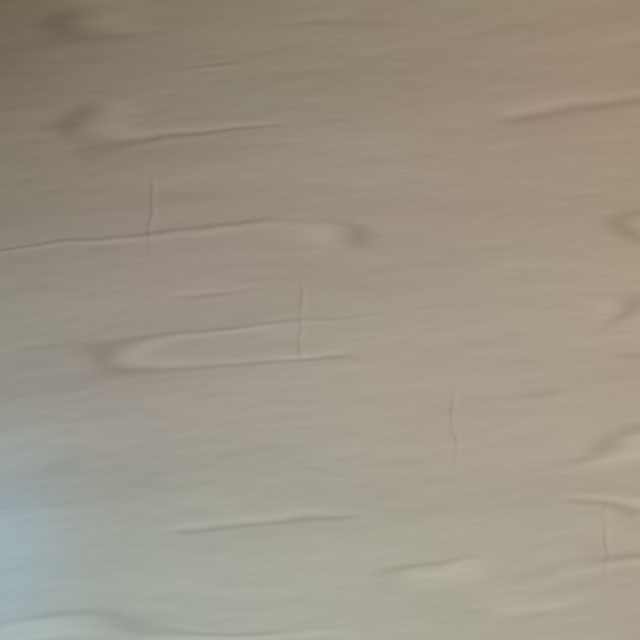
Reproduce this texture procedurally as a three.js fragment shader.

```glsl
// Pale washed wood under uneven light: a smooth warm-to-cool colour gradient,
// soft rising grain from stretched noise, embossed relief, thin broken creases
// and a staircase of faint upright plank joints.

varying vec2 vUv;

// Light across the surface: three rows of left, centre and right colours
const vec3 TOP_LEFT = vec3(0.44, 0.40, 0.33);
const vec3 TOP_MID = vec3(0.545, 0.498, 0.425);
const vec3 TOP_RIGHT = vec3(0.605, 0.525, 0.445);
const vec3 MID_LEFT = vec3(0.565, 0.545, 0.505);
const vec3 MID_MID = vec3(0.622, 0.588, 0.537);
const vec3 MID_RIGHT = vec3(0.665, 0.607, 0.530);
const vec3 LOW_LEFT = vec3(0.625, 0.665, 0.645);
const vec3 LOW_MID = vec3(0.660, 0.660, 0.610);
const vec3 LOW_RIGHT = vec3(0.665, 0.635, 0.570);
const vec3 SKY_GLOW = vec3(0.62, 0.72, 0.77);

const float GRAIN_SLOPE = 0.09;
const float BAND_DEPTH = 0.060;
const float RELIEF_DEPTH = 0.070;
const float CREASE_DEPTH = 0.048;
const float JOINT_DEPTH = 0.040;
const float TINT_DEPTH = 0.030;
const vec2 JOINT_START = vec2(0.233, 0.665);
const vec2 JOINT_STEP = vec2(0.237, -0.168);

float hash(vec2 p) {
  return fract(sin(dot(p, vec2(127.1, 311.7))) * 43758.5453);
}

float noise(vec2 p) {
  vec2 i = floor(p);
  vec2 f = fract(p);
  f = f * f * (3.0 - 2.0 * f);
  return mix(mix(hash(i), hash(i + vec2(1.0, 0.0)), f.x),
             mix(hash(i + vec2(0.0, 1.0)), hash(i + vec2(1.0, 1.0)), f.x), f.y);
}

float fbm(vec2 p) {
  float sum = 0.0;
  float amp = 0.5;
  for (int i = 0; i < 4; i++) {
    sum += amp * noise(p);
    p = p * 2.03 + vec2(17.3, 9.1);
    amp *= 0.5;
  }
  return sum;
}

// Smooth curve through three colours at t = 0, 0.5 and 1
vec3 threeWay(vec3 a, vec3 b, vec3 c, float t) {
  vec3 bend = 2.0 * b - 0.5 * (a + c);
  float s = 1.0 - t;
  return a * s * s + bend * 2.0 * s * t + c * t * t;
}

vec3 lighting(vec2 uv) {
  vec3 low = threeWay(LOW_LEFT, LOW_MID, LOW_RIGHT, uv.x);
  vec3 mid = threeWay(MID_LEFT, MID_MID, MID_RIGHT, uv.x);
  vec3 top = threeWay(TOP_LEFT, TOP_MID, TOP_RIGHT, uv.x);
  vec2 d = (uv - vec2(-0.02, 0.14)) / vec2(0.13, 0.15);
  return mix(threeWay(low, mid, top, uv.y), SKY_GLOW, 0.65 * exp(-dot(d, d)));
}

// Grain coordinates: tilted and gently wavy
vec2 grainSpace(vec2 uv) {
  float wave = noise(uv * vec2(3.0, 5.0) + 4.7) - 0.5;
  float ripple = noise(uv * vec2(19.0, 24.0) + 31.0) - 0.5;
  return vec2(uv.x, uv.y - GRAIN_SLOPE * uv.x - 0.040 * wave - 0.006 * ripple);
}

float relief(vec2 g) {
  return 0.7 * fbm(g * vec2(7.0, 40.0) + 3.0) + 0.3 * fbm(g * vec2(28.0, 75.0) + 50.0);
}

// Thin dark lines with a pale lower lip, broken up by patches
float creases(vec2 g) {
  float level = noise(g * vec2(2.6, 19.0) + 12.0) - 0.5;
  float patches = smoothstep(0.48, 0.78, noise(g * vec2(6.0, 21.0) + 71.0));
  float dark = exp(-pow(level / 0.055, 2.0));
  float pale = exp(-pow((level - 0.13) / 0.07, 2.0));
  return patches * (0.6 * pale - dark);
}

// Short, ragged upright joints stepping down to the right
float joints(vec2 uv) {
  float sum = 0.0;
  for (int i = 0; i < 4; i++) {
    vec2 d = uv - JOINT_START - JOINT_STEP * float(i);
    d.x += 0.010 * (noise(vec2(uv.y * 45.0, float(i) * 7.0)) - 0.5);
    float span = 1.0 - smoothstep(0.035, 0.075, abs(d.y));
    float broken = 0.25 + 0.75 * noise(vec2(uv.y * 38.0, float(i) * 5.0 + 2.0));
    float line = exp(-pow(d.x / 0.0028, 2.0)) - 0.4 * exp(-pow((d.x - 0.007) / 0.004, 2.0));
    sum += span * broken * line;
  }
  return sum;
}

void main() {
  vec2 g = grainSpace(vUv);
  float bands = fbm(g * vec2(1.8, 13.0) + 20.0) - 0.47;
  float emboss = relief(g) - relief(g + vec2(-0.002, 0.006));
  float tint = fbm(vUv * vec2(4.0, 6.0) + 90.0) - 0.47;

  vec3 color = lighting(vUv);
  color += BAND_DEPTH * bands + RELIEF_DEPTH * emboss;
  color += CREASE_DEPTH * creases(g) - JOINT_DEPTH * joints(vUv);
  color += TINT_DEPTH * tint * vec3(0.8, -0.6, 0.1);
  gl_FragColor = vec4(color, 1.0);
}
```
